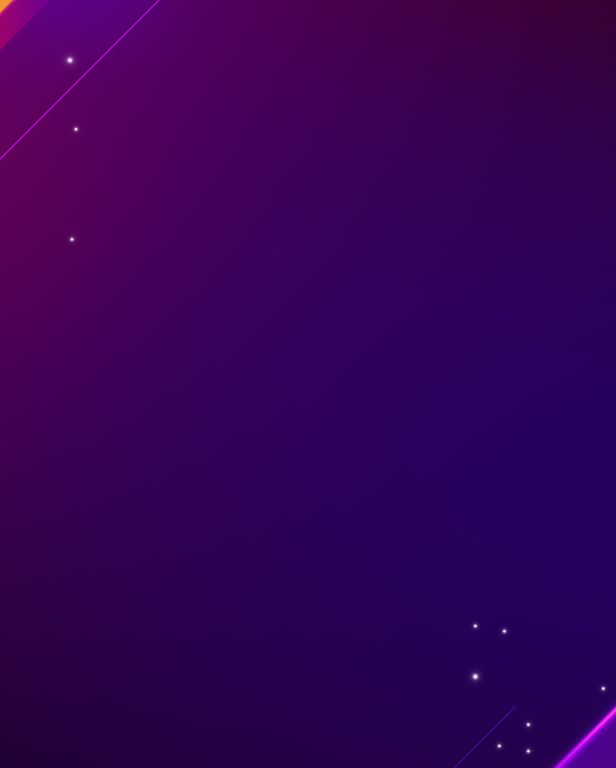
A WebGL 2 fragment shader for this background:

```glsl
#version 300 es
precision highp float;
// A dark violet backdrop with diagonal neon accents in two opposite corners.
// A smooth 3x3 colour patch forms the base; bands and lines use the distance
// along one diagonal, and small stars follow short quadratic arcs.

uniform vec2 u_resolution;
out vec4 outColor;

const float DIAGONAL = 0.70711;

// Quadratic curve through three colours at t = 0, 0.5 and 1
vec3 threeStops(vec3 a, vec3 b, vec3 c, float t) {
  return a * 2.0 * (t - 0.5) * (t - 1.0) + b * 4.0 * t * (1.0 - t) + c * 2.0 * t * (t - 0.5);
}

float glow(vec2 offset, vec2 radius) {
  vec2 q = offset / radius;
  return exp(-dot(q, q));
}

// Coverage of the half plane where d is negative
float inside(float d, float px) {
  return 1.0 - smoothstep(-0.6 * px, 0.6 * px, d);
}

// Coverage of a line; widths below one pixel become fainter instead
float line(float d, float halfWidth, float px) {
  float w = max(halfWidth, 0.5 * px);
  return inside(abs(d) - w, px) * halfWidth / w;
}

float star(vec2 offset, float size) {
  return glow(offset, vec2(size)) + 0.22 * glow(offset, vec2(2.3 * size));
}

// Stars at start + k * step + k * (k - 1) * bend, the first with its own size
float starArc(vec2 p, vec2 start, vec2 stride, vec2 bend, int count, float firstSize) {
  float light = 0.0;
  for (int i = 0; i < count; i++) {
    float k = float(i);
    vec2 centre = start + stride * k + bend * k * (k - 1.0);
    light += star(p - centre, i == 0 ? firstSize : 0.0019);
  }
  return light;
}

vec3 backdrop(vec2 uv) {
  vec3 low = threeStops(vec3(0.125, 0.005, 0.21), vec3(0.14, 0.005, 0.27), vec3(0.14, 0.005, 0.30), uv.x);
  vec3 middle = threeStops(vec3(0.27, 0.005, 0.33), vec3(0.19, 0.005, 0.365), vec3(0.155, 0.005, 0.37), uv.x);
  vec3 high = threeStops(vec3(0.39, 0.005, 0.43), vec3(0.29, 0.005, 0.31), vec3(0.22, 0.005, 0.20), uv.x);
  vec3 color = threeStops(low, middle, high, uv.y);
  // Violet light at the top, wine red along the left edge
  color += vec3(0.0, 0.0, 0.13) * glow(uv - vec2(0.13, 1.02), vec2(0.17, 0.09));
  color += vec3(0.035, 0.0, -0.045) * glow(uv - vec2(0.0, 0.75), vec2(0.25, 0.18));
  return color;
}

// s is the diagonal coordinate, zero at the upper left corner
vec3 upperCorner(vec3 color, vec2 p, float s, float px) {
  vec3 band = mix(vec3(0.62, 0.01, 0.43), vec3(0.46, 0.01, 0.56), smoothstep(0.0, 0.06, p.x));
  vec3 amber = vec3(0.95, 0.58, 0.20);
  color = mix(color, band, 0.9 * inside((s - 0.065) * DIAGONAL, px));
  color = mix(color, amber, inside((s - 0.017) * DIAGONAL, px));
  color = mix(color, vec3(0.85, 0.10, 0.70), line((s - 0.019) * DIAGONAL, 0.0009, px));
  return mix(color, vec3(0.72, 0.06, 0.82), line((s - 0.207) * DIAGONAL, 0.0008, px));
}

vec3 lowerCorner(vec3 color, vec2 p, float s, float px) {
  // Faint line, ending part way up
  float faint = line((s - 1.591) * DIAGONAL, 0.0008, px) * inside(p.x - 0.671, px);
  color = mix(color, vec3(0.32, 0.04, 0.72), 0.75 * faint);
  // Violet corner behind a glowing beam
  float d = (s - 1.726) * DIAGONAL;
  color = mix(color, vec3(0.29, 0.01, 0.54), inside(-d, px));
  color += vec3(0.26, 0.0, 0.34) * exp(-d * d / 0.00005);
  float rise = smoothstep(0.0, 0.075, p.y);
  vec3 beam = mix(vec3(0.66, 0.0, 0.92), vec3(0.86, 0.02, 0.92), rise);
  color = mix(color, beam, line(d, 0.0034, px));
  return mix(color, vec3(1.0, 0.38, 1.0), line(d, 0.0009, px) * (0.3 + 0.6 * rise));
}

float allStars(vec2 p) {
  float light = starArc(p, vec2(0.0911, 0.9215), vec2(0.0078, -0.0898), vec2(-0.0065, -0.0268), 3, 0.0030);
  light += starArc(p, vec2(0.6190, 0.1190), vec2(0.069, -0.0625), vec2(0.0143, 0.0547), 3, 0.0030);
  // Two equal pairs, one above the other
  for (int i = 0; i < 2; i++) {
    vec2 start = vec2(0.6190, 0.1849) + float(i) * vec2(0.0312, -0.1562);
    light += starArc(p, start, vec2(0.0378, -0.0068), vec2(0.0), 2, 0.0019);
  }
  return min(light, 1.0);
}

void main() {
  vec2 uv = gl_FragCoord.xy / u_resolution;
  vec2 p = gl_FragCoord.xy / u_resolution.y;
  float px = 1.0 / u_resolution.y;
  float s = p.x + 1.0 - p.y;
  vec3 color = backdrop(uv);
  color = upperCorner(color, p, s, px);
  color = lowerCorner(color, p, s, px);
  color = mix(color, vec3(0.96, 0.90, 1.0), allStars(p));
  outColor = vec4(clamp(color, 0.0, 1.0), 1.0);
}
```
